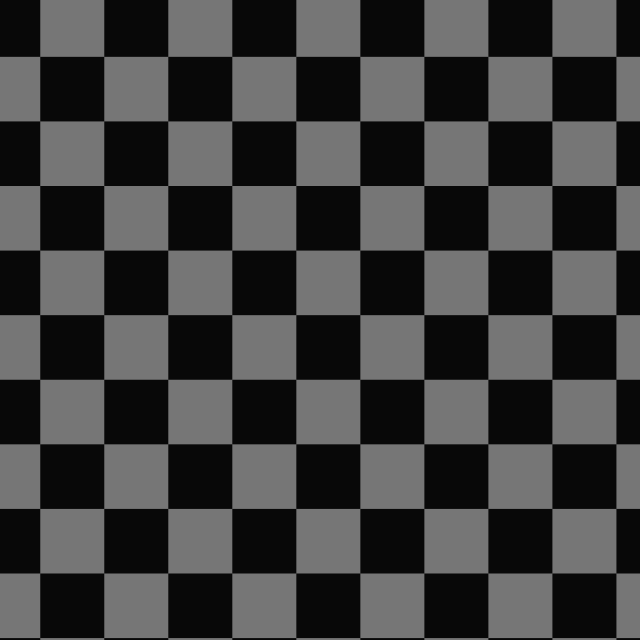
This pattern is drawn by a three.js fragment shader. Its source:

```glsl
varying vec2 vUv;

const vec2 CELL_SIZE = vec2(0.10003, 0.10091);
const vec2 GRID_CORNER = vec2(0.0629, 0.0030);
const vec3 BLACK = vec3(0.031);
const vec3 GREY = vec3(0.461);

// Square wave per axis: +1 on even cells, -1 on odd cells, with smoothed edges
vec2 alternate(vec2 cell, vec2 blur) {
  vec2 edgeDistance = 0.5 - abs(mod(cell + 0.5, 2.0) - 1.0);
  return clamp(2.0 * edgeDistance / blur, -1.0, 1.0);
}

// 0 where column and row parity agree, 1 where they differ
float checker(vec2 cell, vec2 blur) {
  vec2 wave = alternate(cell, blur);
  return 0.5 - 0.5 * wave.x * wave.y;
}

void main() {
  vec2 cell = (vUv - GRID_CORNER) / CELL_SIZE;
  vec2 blur = max(fwidth(cell), vec2(1e-5));
  gl_FragColor = vec4(mix(BLACK, GREY, checker(cell, blur)), 1.0);
}
```
